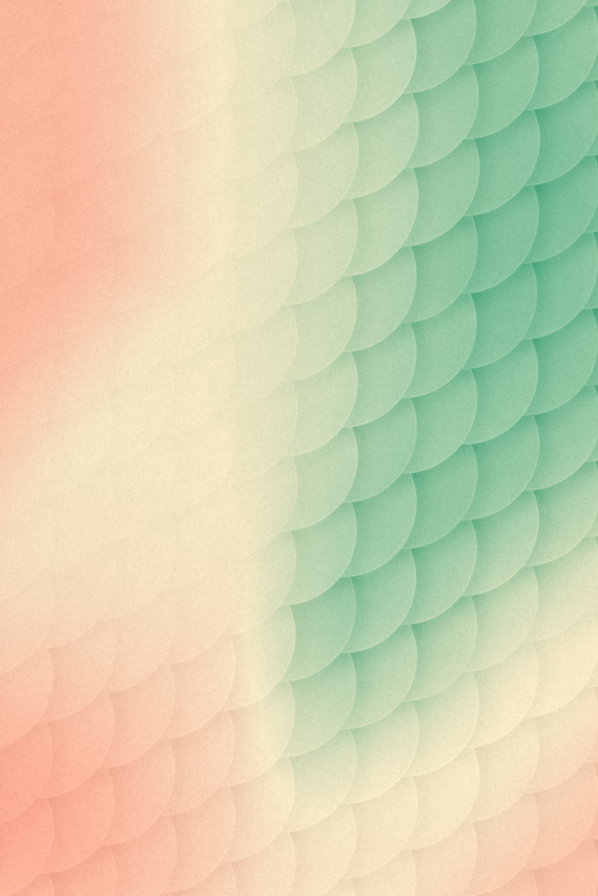
Give the GLSL for this background, as a WebGL 1 fragment shader.

```glsl
precision highp float;
uniform vec2 u_resolution;

float hash(vec2 p) {
  vec3 h = fract(vec3(p.xyx) * 0.1031);
  h += dot(h, h.yzx + 33.33);
  return fract((h.x + h.y) * h.z);
}

float noise(vec2 p) {
  vec2 i = floor(p);
  vec2 f = fract(p);
  f *= f * (3.0 - 2.0 * f);
  return mix(mix(hash(i), hash(i + vec2(1.0, 0.0)), f.x),
             mix(hash(i + vec2(0.0, 1.0)), hash(i + 1.0), f.x), f.y);
}

// Soft wash: -1 is coral, 0 is cream, 1 is green
float washTone(vec2 p) {
  float rise = smoothstep(0.3, 0.8, p.y);
  float left = mix(0.24, 0.2, rise);
  float slant = dot(p - vec2(0.667, 0.323), vec2(-0.647, 0.763));

  float green = 0.82 * smoothstep(left, left + mix(0.17, 0.4, rise), p.x);
  green *= smoothstep(-0.05, 0.19, slant);
  vec2 deep = (p - vec2(0.6, 0.72)) / vec2(0.13, 0.2);
  green += 0.22 * exp(-dot(deep, deep));

  float topCoral = 1.0 - smoothstep(0.05, 0.27, p.x + 0.75 * max(0.0, 0.7 - p.y));
  vec2 low = (p - vec2(0.0, 0.08)) / vec2(0.254, 0.22);
  float lowCoral = exp(-dot(low, low));
  float cornerCoral = smoothstep(0.04, 0.22, -slant) * smoothstep(0.3, 0.65, p.x);
  return green - 0.8 * topCoral - lowCoral - 0.65 * cornerCoral;
}

// Overlapping discs on a slanted lattice, painted from back to front
float scaleShade(vec2 p, float pixel) {
  const float radius = 0.0846;
  vec2 along = vec2(0.0677, 0.0326);
  vec2 down = vec2(0.0, -0.0846);
  vec2 q = p - vec2(0.449, 0.642);
  float column = q.x / along.x;
  vec2 base = floor(vec2(column, (q.y - column * along.y) / down.y));

  float shade = 0.0;
  for (int j = 0; j < 5; j++) {
    for (int i = 0; i < 5; i++) {
      vec2 cell = base + 2.0 - vec2(float(i), float(j));
      vec2 center = cell.x * along + cell.y * down;
      float inside = radius - length(q - center);
      float shadow = smoothstep(-0.035, 0.0, inside);
      shade -= 0.75 * shadow * shadow;
      float face = 0.4 * (hash(cell + 70.0) - 0.5);
      face += 0.45 * (1.0 - smoothstep(0.0, 0.07, inside));
      face += 0.4 * (1.0 - smoothstep(0.0, 0.004, inside));
      shade = mix(shade, face, smoothstep(-pixel, pixel, inside));
    }
  }
  return shade;
}

void main() {
  vec2 p = gl_FragCoord.xy / u_resolution.y;
  p.x += 0.3333 - 0.5 * u_resolution.x / u_resolution.y;

  // Slightly uneven wash
  float mottle = 0.6 * noise(p * 14.0 + 20.0) + 0.4 * noise(p * 37.0 + 50.0) - 0.5;
  vec2 drift = vec2(noise(p * 6.0 + 30.0), noise(p * 6.0 + 80.0)) - 0.5;
  float tone = washTone(p + 0.025 * drift) + 0.09 * mottle;

  vec3 cream = vec3(0.955, 0.905, 0.77);
  vec3 coral = vec3(0.985, 0.67, 0.58);
  vec3 green = vec3(0.49, 0.745, 0.6);
  vec3 color = mix(cream, coral, clamp(-tone, 0.0, 1.0));
  color = mix(color, green, clamp(tone, 0.0, 1.1));

  // Scales fade out toward the upper left
  float strength = 0.14 + 0.86 * smoothstep(0.0, 0.65, tone);
  strength = max(strength, 0.5 * (1.0 - smoothstep(0.2, 0.42, p.y)));
  float shade = scaleShade(p + 0.006 * drift, 1.0 / u_resolution.y);
  color += strength * shade * mix(vec3(0.035, 0.06, 0.055), vec3(0.105, 0.05, 0.06),
                                  smoothstep(-0.3, 0.4, tone));

  // Paper grain
  float grain = noise(p * 420.0 + 10.0) + hash(floor(p * 700.0) + 5.0) - 1.0;
  color += 0.022 * grain;
  gl_FragColor = vec4(clamp(color, 0.0, 1.0), 1.0);
}
```
